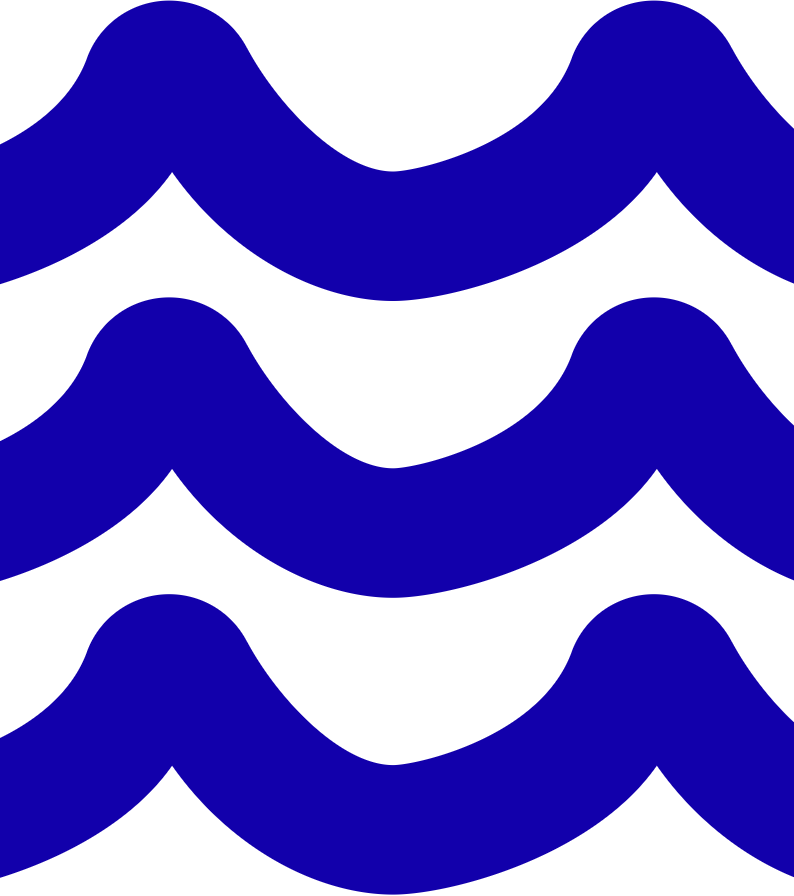
Give the GLSL for this pattern, as a WebGL 1 fragment shader.

```glsl
precision highp float;

// Three rows of thick blue waves on white, with round crests and sharp notches.
// Each band lies between two outlines built from cubic Bezier curves and an arc;
// coverage comes from the slope-corrected distance to both outlines.

uniform vec2 u_resolution;

const float CANVAS_HEIGHT = 768.0;            // design units, y pointing down
const vec2 PERIOD = vec2(415.5, 254.4);
const float LAST_ROW = 2.0;
const vec3 BLUE = vec3(0.07, 0.0, 0.67);
const vec3 WHITE = vec3(1.0);

// Shift x by whole periods into [start, start + period).
float wrapFrom(float x, float start, float period) {
  return start + mod(x - start, period);
}

vec2 bezier(vec2 a, vec2 b, vec2 c, vec2 d, float t) {
  float s = 1.0 - t;
  return s * s * s * a + 3.0 * s * t * (s * b + t * c) + t * t * t * d;
}

// Height (x) and slope (y) at a given x of a curve that advances in x.
vec2 curveAt(vec2 a, vec2 b, vec2 c, vec2 d, float x) {
  float t = 0.5;
  float stepSize = 0.25;
  for (int i = 0; i < 18; i++) {
    t += bezier(a, b, c, d, t).x < x ? stepSize : -stepSize;
    stepSize *= 0.5;
  }
  float s = 1.0 - t;
  vec2 tangent = s * s * (b - a) + 2.0 * s * t * (c - b) + t * t * (d - c);
  return vec2(bezier(a, b, c, d, t).y, tangent.y / max(tangent.x, 0.001));
}

// Height and slope of the upper arc of a circle.
vec2 arcAt(vec2 center, float radius, float x) {
  float dx = x - center.x;
  float rise = sqrt(max(radius * radius - dx * dx, 1.0));
  return vec2(center.y - rise, dx / rise);
}

// Round crest, steep fall to the trough, then a slower climb.
vec2 upperOutline(float worldX) {
  float x = wrapFrom(worldX, 75.0, PERIOD.x);
  vec2 trough = vec2(337.0, 147.0);
  if (x < 212.0) return arcAt(vec2(145.0, 75.5), 75.0, x);
  if (x < trough.x) {
    return curveAt(vec2(212.0, 41.6), vec2(238.0, 90.0),
                   vec2(292.0, 147.0), trough, x);
  }
  return curveAt(trough, vec2(357.0, 147.0),
                 vec2(464.5, 123.0), vec2(490.5, 48.6), x);
}

// Two bowed curves that meet in a sharp notch under each crest.
vec2 lowerOutline(float worldX) {
  vec2 notch = vec2(147.5, 147.5);
  vec2 trough = vec2(337.0, 258.0);
  float x = wrapFrom(worldX, notch.x, PERIOD.x);
  if (x < trough.x) {
    return curveAt(notch, vec2(197.0, 218.0), vec2(272.0, 258.0), trough, x);
  }
  return curveAt(trough, vec2(385.0, 258.0), vec2(508.0, 226.0),
                 notch + vec2(PERIOD.x, 0.0), x);
}

// Signed distance to the nearest band, positive inside.
float waveBand(vec2 p) {
  vec2 upper = upperOutline(p.x);
  vec2 lower = lowerOutline(p.x);
  float middle = 0.5 * (upper.x + lower.x);
  float row = clamp(floor((p.y - middle) / PERIOD.y + 0.5), 0.0, LAST_ROW);
  float y = p.y - row * PERIOD.y;
  float belowUpper = (y - upper.x) / sqrt(1.0 + upper.y * upper.y);
  float aboveLower = (lower.x - y) / sqrt(1.0 + lower.y * lower.y);
  return min(belowUpper, aboveLower);
}

void main() {
  float pixel = CANVAS_HEIGHT / u_resolution.y;
  vec2 p = vec2(gl_FragCoord.x, u_resolution.y - gl_FragCoord.y) * pixel;
  float ink = clamp(waveBand(p) / pixel + 0.5, 0.0, 1.0);
  gl_FragColor = vec4(mix(WHITE, BLUE, ink), 1.0);
}
```
